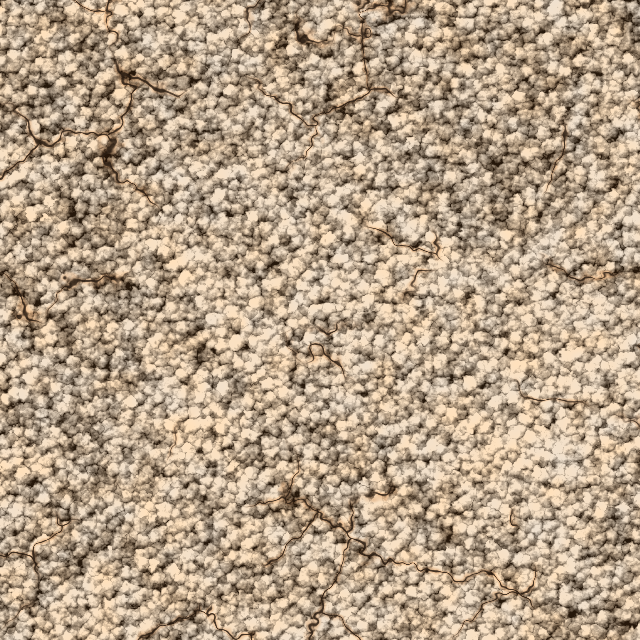
A Shadertoy shader for this texture:

```glsl
// Weathered sandy stone: overlapping cream flakes, brown pits and thin jagged cracks.

const vec3 PIT_BROWN = vec3(0.25, 0.19, 0.13);
const vec3 FLAKE_CREAM = vec3(0.94, 0.85, 0.74);
const vec3 CRACK_DARK = vec3(0.16, 0.11, 0.07);
const vec3 RUST = vec3(0.50, 0.35, 0.20);

float hash(vec2 p) {
    return fract(sin(dot(p, vec2(127.1, 311.7))) * 43758.5453);
}

vec2 hash2(vec2 p) {
    return vec2(hash(p), hash(p + 57.3));
}

float noise(vec2 p) {
    vec2 cell = floor(p);
    vec2 f = fract(p);
    f = f * f * (3.0 - 2.0 * f);
    float low = mix(hash(cell), hash(cell + vec2(1, 0)), f.x);
    float high = mix(hash(cell + vec2(0, 1)), hash(cell + vec2(1, 1)), f.x);
    return mix(low, high, f.y);
}

float fbm(vec2 p, int octaves) {
    float sum = 0.0, total = 0.0, amp = 1.0;
    for (int i = 0; i < octaves; i++) {
        sum += amp * noise(p);
        total += amp;
        amp *= 0.55;
        p = p * 2.03 + 17.7;
    }
    return sum / total;
}

// Centred displacement that roughens outlines
vec2 warp(vec2 p, int octaves) {
    return vec2(fbm(p, octaves), fbm(p + 91.7, octaves)) - 0.5;
}

// Overlapping domes: x is the height, y the tone of the topmost flake
vec2 flakes(vec2 p) {
    vec2 home = floor(p);
    float top = -3.0, tone = 0.5;
    for (int j = -1; j <= 1; j++) {
        for (int i = -1; i <= 1; i++) {
            vec2 cell = home + vec2(i, j);
            vec2 d = p - cell - hash2(cell);
            float h = hash(cell + 23.1) - 1.3 * dot(d, d);
            tone = mix(tone, hash(cell + 71.9), smoothstep(-0.05, 0.05, h - top));
            top = max(top, h);
        }
    }
    return vec2(top, tone);
}

// Distance to the border between the two nearest scattered sites
float borderDistance(vec2 p) {
    vec2 home = floor(p);
    vec2 nearest = vec2(9.0), second = vec2(9.0);
    for (int j = -1; j <= 1; j++) {
        for (int i = -1; i <= 1; i++) {
            vec2 cell = home + vec2(i, j);
            vec2 d = cell + hash2(cell + 5.5) - p;
            if (dot(d, d) < dot(nearest, nearest)) {
                second = nearest;
                nearest = d;
            } else if (dot(d, d) < dot(second, second)) {
                second = d;
            }
        }
    }
    return dot(0.5 * (nearest + second), normalize(second - nearest));
}

// Brightness of the flaky surface, 0 in pits and 1 on cream tops
float stoneTone(vec2 uv, float flakeCount) {
    vec2 p = uv * flakeCount;
    p += 0.85 * warp(p * 1.9, 2);
    vec2 flake = flakes(p);
    float lit = flake.x - flakes(p + vec2(-0.15, 0.28)).x;
    float grit = fbm(uv * flakeCount * 2.4, 3) - 0.5;
    float patches = fbm(uv * 7.0 + 3.0, 3) - 0.5;
    float tone = 0.69 + 0.55 * (flake.x - 0.25) + 0.4 * (flake.y - 0.5);
    tone += 0.5 * lit + 0.9 * grit + 0.45 * patches;
    return tone + 0.12 * (0.5 - uv.y);
}

// Crack cover: x is the dark line, y its rusty margin
vec2 cracks(vec2 uv, float scale, float pixel) {
    vec2 p = uv * scale;
    float present = smoothstep(0.46, 0.58, fbm(p * 1.3 + 40.0, 2));
    float width = 0.011 * mix(0.3, 1.0, noise(p * 6.0));
    p += 0.5 * warp(p * 2.2, 2) + 0.13 * warp(p * 11.0, 2);
    float d = borderDistance(p);
    float soft = pixel * scale * 0.7;
    float line = 1.0 - smoothstep(width - soft, width + soft, d);
    float margin = 1.0 - smoothstep(0.0, 0.045, d);
    return present * vec2(line, margin);
}

void mainImage(out vec4 fragColor, in vec2 fragCoord) {
    vec2 uv = fragCoord / iResolution.y;

    // Stone surface with a slight shift between grey and warm
    float tone = clamp(stoneTone(uv, 78.0), -0.15, 1.05);
    vec3 color = mix(PIT_BROWN, FLAKE_CREAM, tone);
    float warmth = fbm(uv * 30.0 + 8.0, 2);
    color *= mix(vec3(0.96, 1.0, 1.06), vec3(1.04, 1.0, 0.94), warmth);

    // Cracks with rusty margins
    vec2 crack = cracks(uv, 5.0, 1.0 / iResolution.y);
    color = mix(color, color * RUST * 1.6, 0.4 * crack.y);
    color = mix(color, CRACK_DARK, 0.85 * crack.x);

    fragColor = vec4(color, 1.0);
}
```
